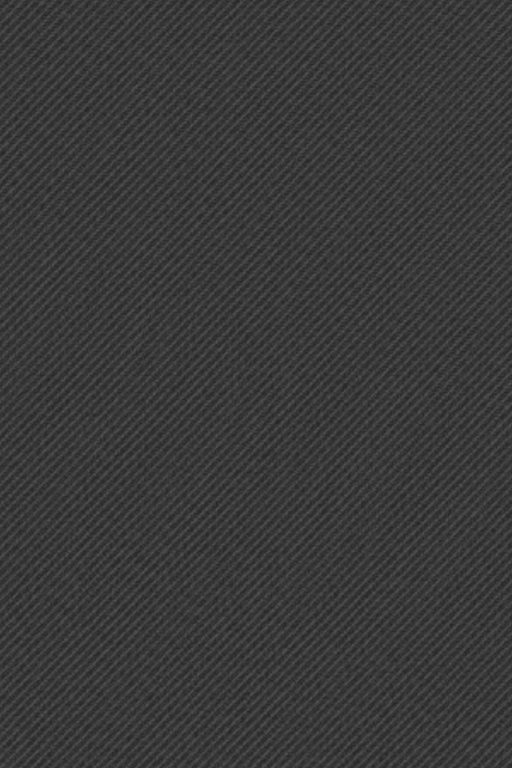
Write a WebGL 1 fragment shader that draws this texture.

```glsl
precision highp float;
// Charcoal twill cloth: fine ribs rising to the right at 45 degrees.
// A sharpened wave across the diagonal forms narrow light ribs; thread
// beads, uneven yarn and fine grain from value noise roughen them.

uniform vec2 u_resolution;

const float TAU = 6.2831853;
const float RIBS_ACROSS = 48.86;
const float GRAIN_ACROSS = 300.0;
const vec3 GROOVE_COLOR = vec3(0.18);
const vec3 RIB_COLOR = vec3(0.27);

float hash(vec2 cell) {
  return fract(sin(dot(cell, vec2(127.1, 311.7))) * 43758.5453);
}

// Smooth value noise, centred on zero
float noise(vec2 p) {
  vec2 cell = floor(p);
  vec2 f = fract(p);
  f = f * f * (3.0 - 2.0 * f);
  float low = mix(hash(cell), hash(cell + vec2(1.0, 0.0)), f.x);
  float high = mix(hash(cell + vec2(0.0, 1.0)), hash(cell + vec2(1.0)), f.x);
  return mix(low, high, f.y) - 0.5;
}

// Rib height with narrow crests; twill.x counts ribs
float ribWave(vec2 twill, float wobble) {
  float angle = TAU * (twill.x + wobble);
  return cos(angle) + 0.22 * cos(2.0 * angle);
}

// Short thread crossings, staggered from one rib to the next
float threadBeads(vec2 twill) {
  return cos(TAU * (twill.y * 1.5 + floor(twill.x + 0.5) * 0.5));
}

void main() {
  vec2 p = gl_FragCoord.xy / u_resolution.x;
  vec2 twill = RIBS_ACROSS * vec2(p.x - p.y, p.x + p.y);

  // Ribs with a very slight waver and raised beads on their crests
  float wobble = 0.05 * noise(twill * vec2(1.0, 0.8));
  float rib = ribWave(twill, wobble);
  float beads = threadBeads(twill) * (0.5 + 0.5 * rib);

  // Uneven yarn and fine grain
  float yarn = noise(twill * vec2(3.0, 2.2) + 17.0);
  float grain = noise(p * GRAIN_ACROSS + 5.0);

  float shade = 0.51 + 0.46 * rib + 0.10 * beads + 0.28 * yarn + 0.80 * grain;
  gl_FragColor = vec4(mix(GROOVE_COLOR, RIB_COLOR, clamp(shade, -0.4, 1.5)), 1.0);
}
```
